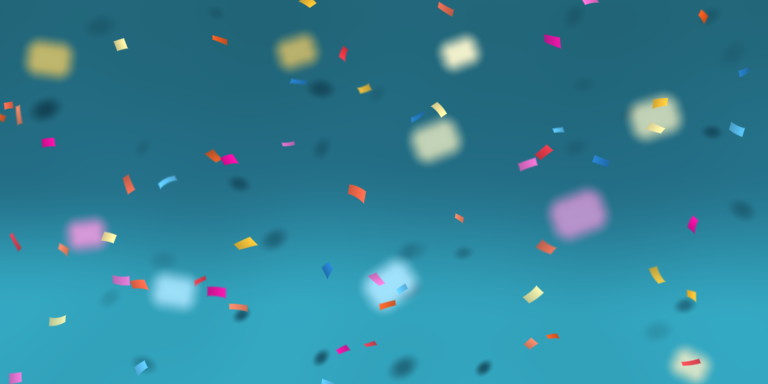
Reproduce this background procedurally as a Shadertoy shader.

```glsl
// Falling confetti with soft bokeh flakes and blurred shadows over a teal backdrop.
#define CONFETTI_COUNT 58
#define SHADOW_COUNT 30
#define BOKEH_COUNT 10
#define CONFETTI_SIZE vec2(0.023, 0.013)
#define SHADOW_SIZE vec2(0.052, 0.036)
#define BOKEH_SIZE vec2(0.066, 0.050)
#define BOKEH_BLUR 0.024
#define HORIZON 0.42
#define TOP_COLOR vec3(0.130, 0.395, 0.470)
#define MIDDLE_COLOR vec3(0.140, 0.440, 0.535)
#define FLOOR_COLOR vec3(0.200, 0.645, 0.745)
#define SHADOW_COLOR vec3(0.045, 0.200, 0.265)

const vec3 PAPER[10] = vec3[10](
    vec3(0.92, 0.05, 0.62), vec3(0.95, 0.40, 0.28), vec3(0.97, 0.74, 0.18),
    vec3(0.36, 0.76, 0.96), vec3(0.94, 0.34, 0.10), vec3(0.98, 0.92, 0.62),
    vec3(0.92, 0.20, 0.26), vec3(0.94, 0.42, 0.80), vec3(0.14, 0.48, 0.78),
    vec3(0.96, 0.50, 0.36));

const vec3 GLOW[5] = vec3[5](
    vec3(0.93, 0.92, 0.74), vec3(0.62, 0.86, 0.96), vec3(0.97, 0.80, 0.36),
    vec3(0.84, 0.56, 0.82), vec3(0.90, 0.90, 0.76));

vec4 hash4(float n) {
    vec4 p = fract(n * vec4(0.1031, 0.1030, 0.0973, 0.1099));
    p += dot(p, p.wzxy + 33.33);
    return fract((p.xxyz + p.yzzw) * p.zywx);
}

vec2 gradientAt(vec2 cell) {
    float angle = 6.2832 * hash4(cell.x + 57.0 * cell.y + 400.0).x;
    return vec2(cos(angle), sin(angle));
}

float gradientNoise(vec2 p) {
    vec2 i = floor(p), f = p - i;
    vec2 u = f * f * f * (f * (f * 6.0 - 15.0) + 10.0);
    vec2 e = vec2(1.0, 0.0);
    return mix(mix(dot(gradientAt(i), f), dot(gradientAt(i + e.xy), f - e.xy), u.x),
               mix(dot(gradientAt(i + e.yx), f - e.yx), dot(gradientAt(i + e.xx), f - e.xx), u.x), u.y);
}

// Evenly spread positions with some jitter, covering the canvas.
vec2 scatter(float i, vec2 jitter, float seed, float aspect) {
    return fract(i * vec2(0.7549, 0.5698) + 0.22 * jitter + seed) * vec2(aspect, 1.0);
}

vec2 rotate(vec2 p, float angle) {
    float c = cos(angle), s = sin(angle);
    return vec2(c * p.x + s * p.y, c * p.y - s * p.x);
}

float boxDistance(vec2 p, vec2 halfSize) {
    vec2 d = abs(p) - halfSize;
    return length(max(d, 0.0)) + min(max(d.x, d.y), 0.0);
}

vec3 backdrop(vec2 p) {
    float wobble = 0.07 * gradientNoise(p * vec2(1.6, 2.2));
    float lit = smoothstep(HORIZON + 0.14, HORIZON - 0.24, p.y + wobble);
    vec3 wall = mix(MIDDLE_COLOR, TOP_COLOR, smoothstep(0.5, 1.0, p.y));
    return mix(wall, FLOOR_COLOR, lit) * (1.0 + 0.06 * gradientNoise(p * 2.3 + 9.0));
}

void mainImage(out vec4 fragColor, in vec2 fragCoord) {
    vec2 p = fragCoord / iResolution.y;
    float aspect = iResolution.x / iResolution.y;
    float pixel = 1.0 / iResolution.y;
    vec3 color = backdrop(p);

    // Out-of-focus shadows
    for (int i = 0; i < SHADOW_COUNT; i++) {
        vec4 h = hash4(float(i) + 11.0), k = hash4(float(i) + 131.0);
        vec2 q = rotate(p - scatter(float(i), h.xy, 0.31, aspect), 1.6 * (h.z - 0.3));
        float falloff = smoothstep(1.0, 0.1, length(q / (SHADOW_SIZE * mix(0.6, 1.1, h.w))));
        color = mix(color, SHADOW_COLOR, falloff * mix(0.15, 0.85, k.x * k.x));
    }

    // Large blurred flakes close to the viewer
    for (int i = 0; i < BOKEH_COUNT; i++) {
        vec4 h = hash4(float(i) + 211.0), k = hash4(float(i) + 317.0);
        vec2 q = rotate(p - scatter(float(i), h.xy, 0.67, aspect), 1.2 * (h.z - 0.4));
        vec2 size = BOKEH_SIZE * mix(0.65, 1.1, h.w);
        float corner = 0.75 * size.y;
        float d = boxDistance(q, size - corner) - corner;
        float cover = smoothstep(BOKEH_BLUR, -BOKEH_BLUR, d);
        vec3 glow = GLOW[i % 5] + 0.05 * smoothstep(0.0, -0.04, d);
        color = mix(color, glow, cover * mix(0.65, 1.0, k.x));
    }

    // Sharp paper pieces: skewed, tapered and bent rectangles
    for (int i = 0; i < CONFETTI_COUNT; i++) {
        vec4 h = hash4(float(i) + 503.0), k = hash4(float(i) + 719.0);
        float angle = 3.1416 * (h.z - 0.5) * mix(0.25, 1.0, k.w);
        vec2 q = rotate(p - scatter(float(i), h.xy, 0.13, aspect), angle);
        vec2 size = CONFETTI_SIZE * mix(vec2(0.5, 0.35), vec2(1.05), vec2(h.w, k.x));
        q.x += 0.9 * (k.y - 0.5) * q.y;
        q.y += 16.0 * (k.z - 0.5) * q.x * q.x;
        q.y /= 1.0 + 0.35 * (k.y - 0.5) * q.x / size.x;
        float edge = max(pixel, mix(0.0015, 0.0045, k.w * k.w));
        float cover = smoothstep(edge, -edge, boxDistance(q, size));
        float shade = 1.0 + 0.14 * clamp(q.x / size.x, -1.0, 1.0) * sign(k.x - 0.5);
        color = mix(color, PAPER[i % 10] * shade, cover * mix(0.8, 1.0, k.z));
    }

    fragColor = vec4(clamp(color, 0.0, 1.0), 1.0);
}
```
